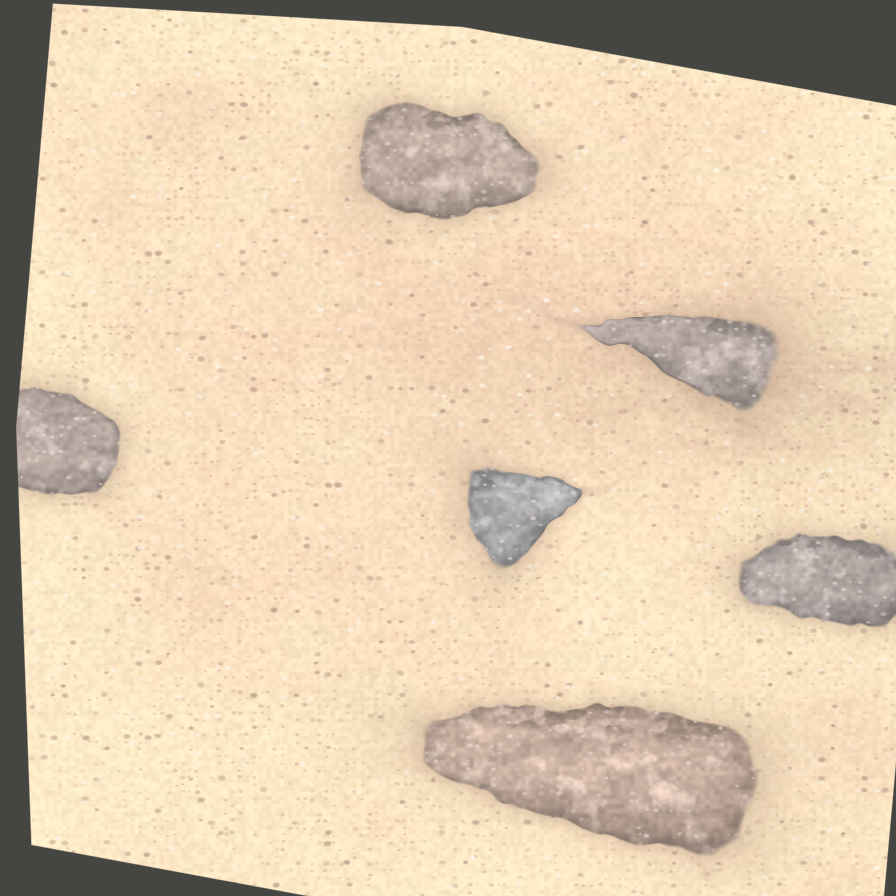
Give the GLSL for this texture, as a Shadertoy shader.

```glsl
const vec3 BACKDROP = vec3(0.27, 0.27, 0.26);
const vec3 SAND_YELLOW = vec3(1.0, 0.935, 0.79);
const vec3 SAND_PINK = vec3(0.98, 0.86, 0.74);
const vec3 SAND_DUSK = vec3(0.84, 0.72, 0.62);
const vec3 SPECK_BROWN = vec3(0.74, 0.59, 0.53);
const vec3 SPECK_PALE = vec3(1.0, 0.97, 0.92);
const vec3 STONE_COOL = vec3(0.66, 0.655, 0.66);
const vec3 STONE_WARM = vec3(0.80, 0.70, 0.64);
const float EDGE = 0.0016;

// Slab corners, clockwise
const int CORNERS = 7;
const vec2 SLAB[CORNERS] = vec2[CORNERS](
    vec2(0.059, 0.996), vec2(0.516, 0.970), vec2(1.05, 0.873), vec2(1.05, 0.7),
    vec2(0.976, -0.117), vec2(0.035, 0.057), vec2(0.018, 0.523));

// Stones: centre and half size, then angle, taper, squareness, warmth
const int STONES = 6;
const vec4 PLACE[STONES] = vec4[STONES](
    vec4(0.501, 0.818, 0.098, 0.056), vec4(0.755, 0.614, 0.110, 0.031),
    vec4(0.062, 0.506, 0.068, 0.053), vec4(0.592, 0.435, 0.064, 0.037),
    vec4(0.925, 0.354, 0.100, 0.048), vec4(0.656, 0.144, 0.186, 0.066));
const vec4 FORM[STONES] = vec4[STONES](
    vec4(-0.10, -0.22, 2.7, 0.75), vec4(-0.25, 0.85, 3.2, 0.50),
    vec4(-0.20, -0.12, 3.6, 0.55), vec4(0.28, -0.85, 4.0, 0.0),
    vec4(-0.04, 0.10, 2.3, 0.35), vec4(-0.16, 0.36, 3.4, 1.0));

float hash(vec2 p) {
    vec3 q = fract(p.xyx * vec3(0.1031, 0.1030, 0.0973));
    q += dot(q, q.yzx + 33.33);
    return fract((q.x + q.y) * q.z);
}

float noise(vec2 p) {
    vec2 i = floor(p), f = fract(p);
    f = f * f * (3.0 - 2.0 * f);
    return mix(mix(hash(i), hash(i + vec2(1, 0)), f.x),
               mix(hash(i + vec2(0, 1)), hash(i + vec2(1, 1)), f.x), f.y);
}

float fbm(vec2 p) {
    float sum = 0.0, amp = 0.5;
    for (int i = 0; i < 5; i++) {
        sum += amp * noise(p);
        p = mat2(0.9, 0.436, -0.436, 0.9) * p * 2.03 + 17.3;
        amp *= 0.5;
    }
    return sum;
}

// Scattered grains: coverage of one jittered grain per cell
float specks(vec2 p, float cells, float share) {
    vec2 g = p * cells, id = floor(g);
    float pick = hash(id + 7.0 * cells);
    vec2 jitter = 0.35 + 0.3 * vec2(hash(id + 31.0), hash(id + 77.0));
    vec2 d = (fract(g) - jitter) * vec2(0.8, 1.15);
    float radius = mix(0.12, 0.32, hash(id + 113.0));
    return step(pick, share) * (1.0 - smoothstep(radius * 0.5, radius + 0.1, length(d)))
         * mix(0.35, 1.0, hash(id + 151.0));
}

float slabDistance(vec2 p) {
    float d = -1.0;
    for (int i = 0; i < CORNERS; i++) {
        vec2 a = SLAB[i], e = normalize(SLAB[(i + 1) % CORNERS] - a);
        d = max(d, dot(p - a, vec2(-e.y, e.x)));
    }
    return d;
}

// Position within a stone, scaled so that its outline spans -1 to 1
vec2 stoneSpace(vec2 p, vec4 place, vec4 form) {
    vec2 axis = vec2(cos(form.x), sin(form.x)), d = p - place.xy;
    vec2 q = vec2(dot(d, axis), dot(d, vec2(-axis.y, axis.x))) / place.zw;
    q.y /= max(1.0 + form.y * clamp(q.x, -1.1, 1.1), 0.12);
    return q;
}

vec3 sandColor(vec2 p) {
    float patches = fbm(p * vec2(4.0, 6.0) + 3.0);
    float streaks = fbm(p * vec2(18.0, 42.0));
    float middle = exp(-dot(p - vec2(0.55, 0.53), p - vec2(0.55, 0.53)) * 5.0);
    float pink = smoothstep(0.25, 0.85, patches * 0.65 + streaks * 0.35 + middle * 0.28 - 0.07);
    vec3 col = mix(SAND_YELLOW, SAND_PINK, pink);
    vec2 duskAt = (p - vec2(0.84, 0.565)) * vec2(3.2, 13.0);
    float dusk = exp(-dot(duskAt, duskAt)) + 0.25 * smoothstep(0.58, 0.75, patches);
    col = mix(col, SAND_DUSK, clamp(dusk * streaks, 0.0, 0.6));
    col += 0.07 * (noise(p * 210.0) - 0.5) + 0.05 * (streaks - 0.5);
    float clumps = smoothstep(0.3, 0.65, fbm(p * 11.0 + 40.0));
    col = mix(col, SPECK_BROWN, 0.45 * specks(p, 125.0, 0.3) * mix(0.4, 1.0, clumps));
    col = mix(col, SPECK_BROWN * 0.85, 0.55 * specks(p + 0.37, 85.0, 0.09));
    return mix(col, SPECK_PALE, 0.75 * specks(p + 0.71, 95.0, 0.09));
}

vec3 stoneColor(vec2 p, vec2 q, float rim, float warmth) {
    vec3 col = mix(STONE_COOL, STONE_WARM, warmth);
    float veins = fbm(p * vec2(35.0, 60.0) + 9.0);
    col *= 0.84 + 0.30 * veins + 0.16 * (noise(p * 190.0) - 0.5);
    float lowerFacet = smoothstep(0.35, 0.75, q.x * 0.3 - q.y + 0.4 * (veins - 0.5));
    col *= 1.0 - 0.13 * lowerFacet - 0.14 * smoothstep(0.82, 1.0, rim);
    float crest = smoothstep(0.45, 0.7, q.y) * smoothstep(0.48, 0.62, veins);
    col *= 1.0 - 0.22 * crest;
    col += 0.10 * smoothstep(0.52, 0.72, fbm(p * 48.0 + 5.0));
    return mix(col, vec3(0.93, 0.89, 0.87), 0.6 * specks(p, 110.0, 0.22));
}

void mainImage(out vec4 fragColor, in vec2 fragCoord) {
    vec2 p = fragCoord / iResolution.xy;
    vec3 col = sandColor(p);

    // Stones with their soft contact shadows
    vec2 wobble = vec2(noise(p * 24.0), noise(p * 24.0 + 50.0)) - 0.5;
    wobble += 0.35 * (vec2(noise(p * 75.0), noise(p * 75.0 + 20.0)) - 0.5);
    for (int i = 0; i < STONES; i++) {
        vec4 place = PLACE[i], form = FORM[i];
        vec2 q = stoneSpace(p + 0.014 * wobble, place, form);
        vec2 powers = pow(abs(q), vec2(form.z));
        float rim = pow(powers.x + powers.y, 1.0 / form.z);
        float d = (rim - 1.0) * place.w;
        float shadow = exp(-max(d, 0.0) * 75.0);
        col = mix(col, SAND_DUSK * 0.9, 0.5 * shadow);
        vec3 stone = stoneColor(p, q, rim, form.w);
        col = mix(col, stone, 1.0 - smoothstep(-EDGE, EDGE, d));
    }

    float outside = smoothstep(-EDGE * 0.6, EDGE * 0.6, slabDistance(p));
    fragColor = vec4(mix(clamp(col, 0.0, 1.0), BACKDROP, outside), 1.0);
}
```
